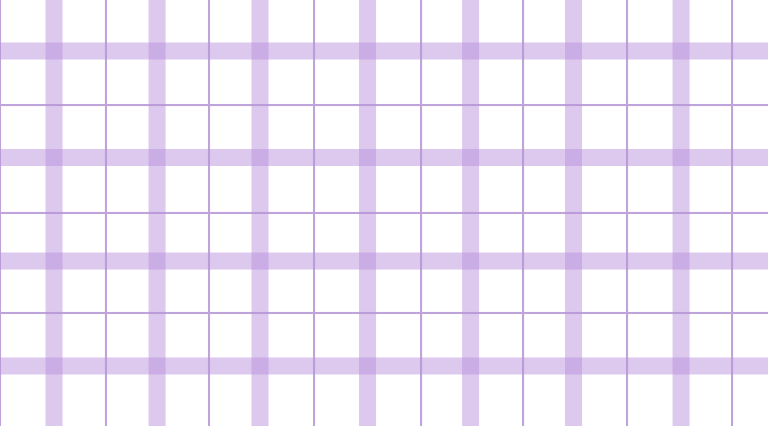
Give the GLSL for this pattern, as a Shadertoy shader.

```glsl
// Lilac windowpane plaid: translucent wide bands and thin lines on white.

const float CELLS_ACROSS = 7.349;  // repeats over the canvas width
const float BAND_WIDTH = 0.163;    // widths are in cells
const float LINE_WIDTH = 0.020;
const vec3 PAPER = vec3(1.0);
const vec3 BAND_INK = vec3(0.73, 0.57, 0.87);
const vec3 LINE_INK = vec3(0.70, 0.58, 0.83);
const float BAND_OPACITY = 0.5;
const float LINE_OPACITY = 0.85;

// Slight unevenness of the spacing, in cells, for each successive stripe
const float BAND_DRIFT_X[8] = float[8](0.0, -0.014, -0.029, 0.0, -0.014, -0.029, 0.0, 0.0);
const float LINE_DRIFT_X[8] = float[8](0.0, 0.014, 0.0, 0.005, 0.029, 0.005, 0.0, 0.005);
const float BAND_DRIFT_Y[8] = float[8](0.0, 0.019, 0.010, 0.014, 0.0, 0.0, 0.0, 0.0);
const float LINE_DRIFT_Y[8] = float[8](0.005, 0.038, -0.005, 0.0, 0.0, 0.0, 0.0, 0.0);

// Antialiased coverage of one stripe
float stripe(float offset, float width, float pixel) {
    return clamp((0.5 * width - abs(offset)) / pixel + 0.5, 0.0, 1.0);
}

// Coverage of a row of stripes, one per cell, starting at first
float stripes(float coord, float first, int count, float[8] drift, float width, float pixel) {
    float coverage = 0.0;
    for (int i = 0; i < count; i++) {
        float center = first + float(i) + drift[i];
        coverage = max(coverage, stripe(coord - center, width, pixel));
    }
    return coverage;
}

void mainImage(out vec4 fragColor, in vec2 fragCoord) {
    // Cell coordinates measured from the upper left corner
    float pixel = CELLS_ACROSS / iResolution.x;
    vec2 p = vec2(fragCoord.x, iResolution.y - fragCoord.y) * pixel;

    float bandX = stripes(p.x, 0.517, 7, BAND_DRIFT_X, BAND_WIDTH, pixel);
    float bandY = stripes(p.y, 0.488, 4, BAND_DRIFT_Y, BAND_WIDTH, pixel);
    float lineX = stripes(p.x, 0.0, 8, LINE_DRIFT_X, LINE_WIDTH, pixel);
    float lineY = stripes(p.y, 1.0, 3, LINE_DRIFT_Y, LINE_WIDTH, pixel);

    // Bands are layered so that their crossings deepen
    vec3 color = mix(PAPER, BAND_INK, BAND_OPACITY * bandX);
    color = mix(color, BAND_INK, BAND_OPACITY * bandY);

    // Thin lines run over the bands
    color = mix(color, LINE_INK, LINE_OPACITY * max(lineX, lineY));

    fragColor = vec4(color, 1.0);
}
```
